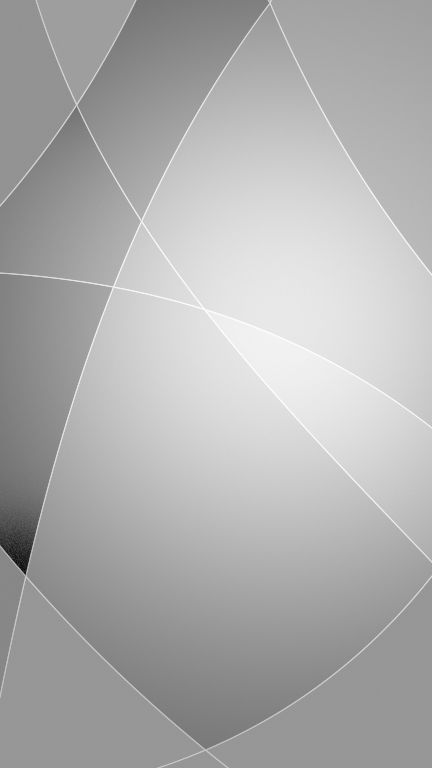
A WebGL 2 fragment shader for this background:

```glsl
#version 300 es
precision highp float;
// Grey backdrop: a soft central glow cut into panels by thin, bright sweeping arcs.
uniform vec2 u_resolution;
out vec4 fragColor;

// Lengths are in canvas heights, measured from the top left corner.
const vec2 GLOW_CENTER = vec2(0.365, 0.417);
const float GLOW_RADIUS = 0.43;
const float SHADE_FAR = 0.38;
const float GLOW_GAIN = 0.53;
const vec2 SHADOW_CENTER = vec2(0.02, 0.75);
const float SHADOW_RADIUS = 0.07;
const vec2 TIP = vec2(0.099, 0.138);
const float CORNER_SHADE = 0.59;
const float LINE_HALF_WIDTH = 0.0009;
const float GRAIN_CELLS = 768.0;
const float GRAIN = 0.008;

float hash(vec2 cell) {
    vec3 q = fract(vec3(cell.xyx) * 0.1031);
    q += dot(q, q.yzx + 33.33);
    return fract((q.x + q.y) * q.z);
}

// Signed distance to a bowed chord a-b; skew moves the bulge along it.
float arc(vec2 p, vec2 a, vec2 b, float bow, float skew) {
    vec2 d = b - a;
    vec2 r = p - a;
    float t = clamp(dot(r, d) / dot(d, d), 0.0, 1.0);
    float bulge = 4.0 * t * (1.0 - t) * (bow + skew * (t - 0.5));
    return (d.x * r.y - d.y * r.x) / length(d) - bulge;
}

float side(float d, float pixel) {
    return smoothstep(-pixel, pixel, d);
}

float falloff(vec2 p, vec2 center, float radius) {
    vec2 q = (p - center) / radius;
    return exp(-dot(q, q));
}

void main() {
    float pixel = 1.0 / u_resolution.y;
    vec2 p = vec2(gl_FragCoord.x, u_resolution.y - gl_FragCoord.y) * pixel;

    // Arcs that divide the canvas
    float diagonal = arc(p, vec2(0.047, 0.0), vec2(0.5625, 0.732), 0.053, -0.039);
    float sweep = arc(p, vec2(0.3516, 0.004), vec2(0.0, 0.9076), 0.0551, -0.0247);
    float crest = arc(p, vec2(0.0, 0.3555), vec2(0.5625, 0.5573), -0.0461, -0.0065);
    float topLeft = arc(p, vec2(0.1771, 0.0), vec2(0.0, 0.2682), -0.0108, 0.0);
    float topRight = arc(p, vec2(0.3516, 0.004), vec2(0.5625, 0.3581), 0.0143, 0.0);
    float lowLeft = arc(p, vec2(0.0, 0.7109), vec2(0.2969, 1.0), 0.0111, 0.0);
    float lowRight = arc(p, vec2(0.5625, 0.75), vec2(0.2057, 1.0), -0.0326, 0.0);

    float under = side(diagonal, pixel);
    float left = side(sweep, pixel);
    float below = side(crest, pixel);

    // Glow and shaded inner panels
    float glow = falloff(p, GLOW_CENTER, GLOW_RADIUS);
    float shade = SHADE_FAR + GLOW_GAIN * glow;
    shade -= left * mix(0.09, 0.13, below);
    shade += 0.04 * below * (1.0 - under);
    shade -= 0.08 * left * under * (1.0 - below) * exp(-14.0 * distance(p, TIP));
    float shadow = left * below * falloff(p, SHADOW_CENTER, SHADOW_RADIUS);
    shade -= 0.32 * shadow;

    // Flatter corner panels
    shade = mix(shade, mix(shade, 0.67, 0.6), side(-topRight, pixel));
    shade = mix(shade, mix(0.62, 0.575, under), side(topLeft, pixel));
    float lowCorner = side(lowLeft, pixel);
    shade = mix(shade, CORNER_SHADE - 0.06 * left, lowCorner);
    shade = mix(shade, CORNER_SHADE, side(-lowRight, pixel));

    // Fine grain, stronger in the dark corner
    float grain = hash(floor(p * GRAIN_CELLS)) - 0.5;
    shade += grain * (GRAIN + 0.15 * shadow * (1.0 - lowCorner));

    // Bright lines along every arc
    float nearest = min(min(abs(diagonal), abs(sweep)), abs(crest));
    nearest = min(nearest, min(abs(topLeft), abs(topRight)));
    nearest = min(nearest, min(abs(lowLeft), abs(lowRight)));
    float line = 1.0 - smoothstep(-0.5 * pixel, 0.5 * pixel, nearest - LINE_HALF_WIDTH);
    shade = mix(shade, 1.0, line * mix(0.35, 0.9, glow));

    fragColor = vec4(vec3(clamp(shade, 0.0, 1.0)), 1.0);
}
```
